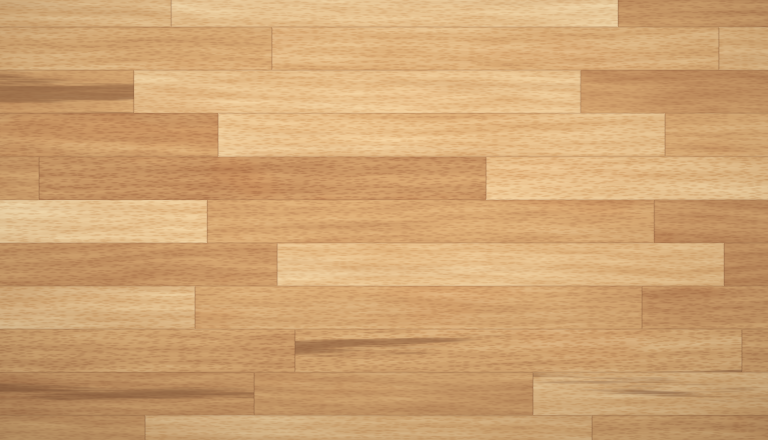
A Shadertoy shader for this texture:

```glsl
// Butcher-block wood surface: staggered honey-toned planks with grain, pores and seams.

const float ROW_HEIGHT = 0.0981;
const float TOP_ROW_HEIGHT = 0.0614;   // the top row is cut by the canvas edge
const float PLANK_LENGTH = 0.582;      // share of the canvas width

const vec3 UMBER = vec3(0.52, 0.34, 0.22);
const vec3 TAN   = vec3(0.70, 0.49, 0.32);
const vec3 HONEY = vec3(0.83, 0.65, 0.44);
const vec3 CREAM = vec3(0.93, 0.82, 0.64);

// First butt joint of each row, top to bottom
const float FIRST_JOINT[11] = float[11](
    0.223, 0.354, 0.174, 0.284, 0.051, 0.270, 0.361, 0.254, 0.384, 0.331, 0.189);

// Paleness of the left, middle and right plank; negative marks streaked heartwood
const vec3 PLANK_TONE[11] = vec3[11](
    vec3(0.58, 0.82, 0.32), vec3(0.55, 0.64, 0.68), vec3(-0.55, 0.76, 0.30),
    vec3(0.36, 0.74, 0.56), vec3(0.40, 0.34, 0.72), vec3(0.84, 0.48, 0.24),
    vec3(0.30, 0.74, 0.24), vec3(0.74, 0.50, 0.38), vec3(0.44, -0.56, 0.48),
    vec3(-0.30, 0.48, -0.66), vec3(0.48, 0.64, 0.40));

vec2 hash2(vec2 p) {
    vec2 s = vec2(dot(p, vec2(127.1, 311.7)), dot(p, vec2(269.5, 183.3)));
    return fract(sin(s) * 43758.5);
}

// Layered, mutually bent sines; roughly -0.8 to 0.8
float layeredSines(vec2 p, float seed) {
    float sum = 0.0, amplitude = 0.5;
    for (int i = 0; i < 5; i++) {
        sum += amplitude * sin(p.x + 1.3 * sin(p.y + seed))
                         * cos(p.y + 1.1 * sin(p.x - seed));
        p = mat2(1.6, 1.2, -1.2, 1.6) * p + seed;
        amplitude *= 0.6;
    }
    return sum;
}

// Distance to the nearest scattered cell point
float cellular(vec2 p) {
    vec2 cell = floor(p);
    float nearest = 2.0;
    for (int y = -1; y <= 1; y++)
        for (int x = -1; x <= 1; x++) {
            vec2 neighbour = cell + vec2(x, y);
            nearest = min(nearest, distance(p, neighbour + hash2(neighbour)));
        }
    return nearest;
}

float softLine(float dist, float halfWidth, float pixel) {
    return 1.0 - smoothstep(halfWidth - 0.5 * pixel, halfWidth + pixel, dist);
}

vec3 woodRamp(float tone) {
    vec3 color = mix(TAN, HONEY, clamp(2.0 * tone, -0.5, 1.0));
    return mix(color, CREAM, clamp(2.0 * tone - 1.0, 0.0, 1.15));
}

vec3 plankColor(vec2 p, float tone, vec2 id) {
    vec2 random = hash2(id + 3.7);
    float seed = 6.28 * random.x;
    vec2 q = p + 7.0 * random;
    q.y += 0.04 * (random.y - 0.5) * p.x;          // slight slope of the fibres

    // Broad figure, growth rings, fibres and pores
    float figure = layeredSines(q * vec2(2.2, 16.0), seed);
    float rings = sin(170.0 * q.y + 9.0 * layeredSines(q * vec2(1.3, 6.0), seed + 2.0));
    float fibres = layeredSines(q * vec2(14.0, 210.0), seed + 4.0);
    float pores = 1.0 - smoothstep(0.10, 0.50, cellular(q * vec2(42.0, 165.0)));
    float shade = abs(tone) + 0.20 * figure + 0.06 * rings + 0.12 * fibres
                - 0.20 * pores * mix(0.5, 1.0, random.y);
    vec3 color = woodRamp(shade);

    // Rosy blush and dark heartwood streaks
    float blush = smoothstep(0.10, 0.60, layeredSines(q * vec2(4.0, 11.0), seed + 1.0));
    color *= mix(vec3(1.0), vec3(0.98, 0.93, 0.90), blush * (1.0 - abs(tone)));
    float streak = smoothstep(0.12, 0.55, layeredSines(q * vec2(1.6, 34.0), seed + 5.0));
    float heartwood = tone < 0.0 ? 0.60 : 0.05;
    return mix(color, UMBER, streak * heartwood);
}

void mainImage(out vec4 fragColor, in vec2 fragCoord) {
    vec2 uv = fragCoord / iResolution.xy;
    float aspect = iResolution.x / iResolution.y;
    float pixel = 1.0 / iResolution.y;
    vec2 p = vec2(uv.x * aspect, 1.0 - uv.y);

    // Plank layout
    float rowCoord = (p.y + ROW_HEIGHT - TOP_ROW_HEIGHT) / ROW_HEIGHT;
    int row = clamp(int(floor(rowCoord)), 0, 10);
    float plankLength = row == 9 ? 0.363 : PLANK_LENGTH;   // one short plank
    float joint = FIRST_JOINT[row];
    float nextJoint = joint + plankLength;
    int plank = int(step(joint, uv.x) + step(nextJoint, uv.x));
    vec3 color = plankColor(p, PLANK_TONE[row][plank], vec2(plank, row));

    // Glue seams between rows and butt joints between planks
    float rowDist = abs(rowCoord - round(rowCoord)) * ROW_HEIGHT;
    float jointDist = min(abs(uv.x - joint), abs(uv.x - nextJoint)) * aspect;
    float seam = max(0.22 * softLine(rowDist, 0.0010, pixel),
                     0.32 * softLine(jointDist, 0.0010, pixel));
    color = mix(color, UMBER, seam);

    // Soft light from above the centre
    vec2 fromLight = uv - vec2(0.5, 0.62);
    color *= 1.06 - 0.32 * dot(fromLight, fromLight);
    fragColor = vec4(clamp(color, 0.0, 1.0), 1.0);
}
```
